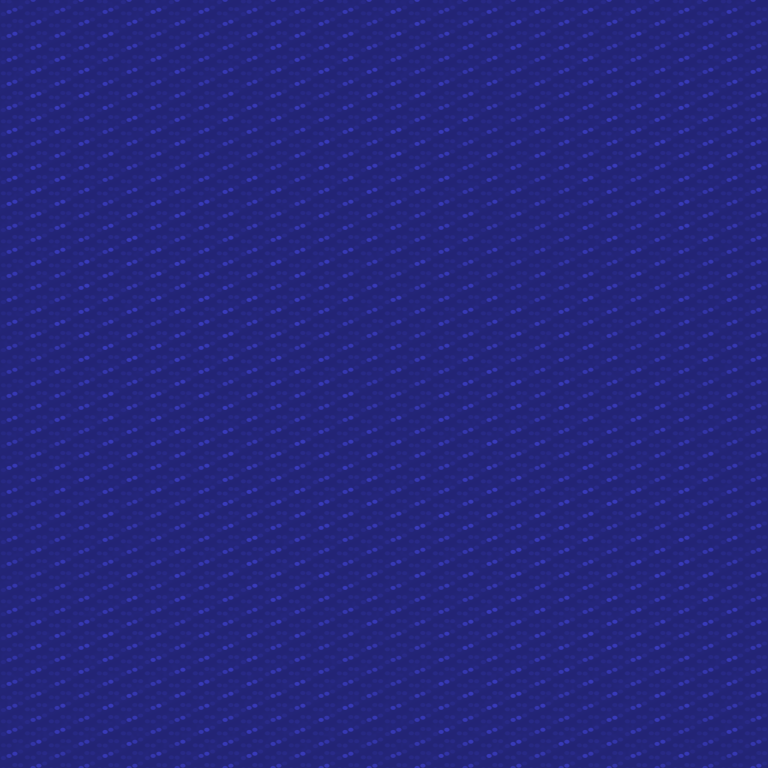
This texture is drawn by a WebGL 1 fragment shader. Its source:

```glsl
precision highp float;
// Navy twill cloth: slanted rows of crisp stitch flecks, 32 x 32 repeats.

uniform vec2 u_resolution;

#define REPEATS 32.0        // repeats across and down; must be even
#define SLOPE 0.5           // rise of the rows per column
#define LEAN 0.12           // flattens each dash against its row
#define FLECK_SIZE vec2(0.105, 0.082)  // half width and height, in repeats
#define FLECK_VARIATION 0.3
#define FAINT_STRENGTH 0.27 // secondary flecks against the bright pair
#define RIB_STRENGTH 0.3
#define GRAIN_CELLS 256.0   // fine fibre cells across the canvas
#define DRIFT_CELLS 6.0     // broad uneven wear across the canvas
#define BASE_COLOR vec3(0.137, 0.143, 0.462)
#define RIB_COLOR vec3(0.160, 0.162, 0.535)
#define FLECK_COLOR vec3(0.222, 0.230, 0.735)

float hash(vec2 p) {
  return fract(sin(dot(p, vec2(127.1, 311.7))) * 43758.5453);
}

// Value noise that wraps after a whole number of cells.
float wrappedNoise(vec2 uv, float cells) {
  vec2 p = uv * cells;
  vec2 i = floor(p);
  vec2 f = fract(p);
  f = f * f * (3.0 - 2.0 * f);
  vec2 lo = mod(i, cells);
  vec2 hi = mod(i + 1.0, cells);
  return mix(mix(hash(lo), hash(vec2(hi.x, lo.y)), f.x),
             mix(hash(vec2(lo.x, hi.y)), hash(hi), f.x), f.y);
}

// A bright pair on the main row, fainter flecks beside it and half a row away.
float stitchFlecks(vec2 local, vec2 id, float blur) {
  float light = 0.0;
  for (int row = 0; row < 2; row++) {
    for (int k = 0; k < 4; k++) {
      float r = float(row);
      float n = float(k);
      float x = 0.14 + 0.24 * n;
      float wobble = 0.05 * (mod(n + r, 2.0) * 2.0 - 1.0) * r;
      vec2 d = local - vec2(x, 0.3 + 0.48 * r + wobble - LEAN * (x - 0.5));
      d.y += SLOPE * d.x;

      float bright = (1.0 - r) * step(abs(n - 1.5), 0.6);
      float strength = mix(FAINT_STRENGTH, 1.0, bright);
      strength *= 1.0 - FLECK_VARIATION * hash(id + 7.3 * n + 3.1 * r);

      float edge = blur / FLECK_SIZE.y;
      float disc = 1.0 - smoothstep(1.0 - edge, 1.0 + edge, length(d / FLECK_SIZE));
      light = max(light, disc * strength);
    }
  }
  return light;
}

void main() {
  vec2 uv = gl_FragCoord.xy / u_resolution;
  vec2 p = uv * REPEATS;

  // Sheared lattice, with cell numbers that wrap at the edges.
  vec2 sheared = vec2(p.x, p.y - SLOPE * p.x);
  vec2 cell = floor(sheared);
  vec2 local = fract(sheared);
  vec2 id = mod(vec2(cell.x, cell.y + SLOPE * cell.x), REPEATS);

  float drift = wrappedNoise(uv, DRIFT_CELLS);
  float grain = wrappedNoise(uv, GRAIN_CELLS);
  float blur = max(0.03, 0.5 * REPEATS / min(u_resolution.x, u_resolution.y));

  // Slight rib, broken up by fibre grain.
  float rib = 1.0 - smoothstep(0.1, 0.42, abs(local.y - 0.45));
  float sheen = rib * RIB_STRENGTH * (0.2 + grain) * (0.9 + 0.2 * drift);
  vec3 color = mix(BASE_COLOR, RIB_COLOR, sheen);

  // Crisp stitch flecks on top.
  float flecks = stitchFlecks(local, id, blur) * (0.92 + 0.16 * drift);
  color = mix(color, FLECK_COLOR, min(flecks, 1.0));

  gl_FragColor = vec4(color, 1.0);
}
```
